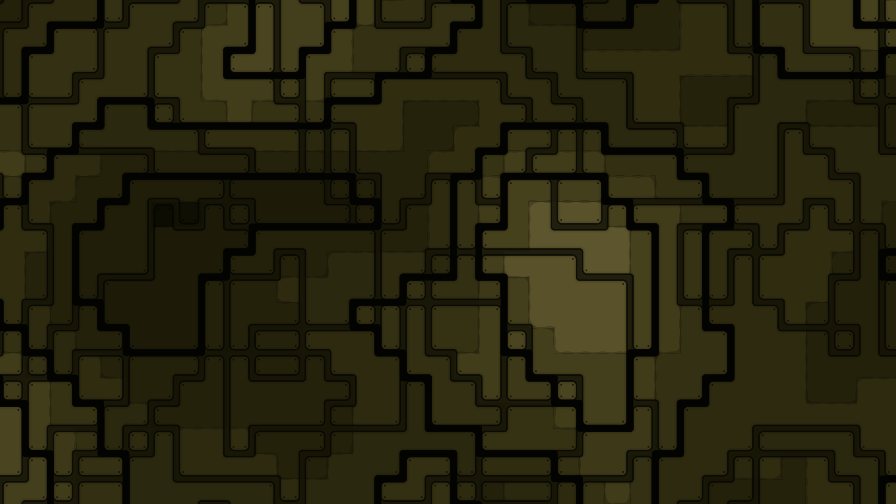
Reproduce this pattern procedurally as a Shadertoy shader.

```glsl
// Dark olive armour plates on a square grid, merged into stepped, maze-like shapes.
// Two layered-sine fields are quantised per cell; a groove runs wherever neighbouring
// levels differ: black trenches from the terrain, narrow channels from the maze.

const float ROWS = 20.0;           // grid cells along the canvas height
const float TERRAIN_FREQ = 0.30;   // radians per cell
const float MAZE_FREQ = 0.46;
const float TRENCH_STEP = 1.0;     // terrain rise between black trenches
const float CHANNEL_STEP = 0.95;   // maze rise between channels
const float TONE_STEP = 0.5;       // terrain rise between plate tones
const float MAZE_JITTER = 0.2;

// Lengths in cells
const float GROOVE_HALF = 0.135;
const float CORNER_ROUND = 0.30;
const float RIVET_INSET = 0.27;
const float RIVET_RADIUS = 0.035;

const vec3 BLACK  = vec3(0.012, 0.012, 0.004);
const vec3 GROOVE = vec3(0.095, 0.092, 0.022);
const vec3 PIT    = vec3(0.035, 0.035, 0.010);
const vec3 SHADOW = vec3(0.14, 0.13, 0.04);
const vec3 MID    = vec3(0.195, 0.183, 0.07);
const vec3 LIGHT  = vec3(0.255, 0.235, 0.10);
const vec3 BRIGHT = vec3(0.38, 0.35, 0.19);

float hash(vec2 p) {
    vec3 q = fract(p.xyx * 0.1031);
    q += dot(q, q.yzx + 33.33);
    return fract((q.x + q.y) * q.z);
}

// Rotated, warped sine layers, roughly -2 to 2
float layeredSines(vec2 p) {
    const mat2 turn = mat2(0.8, 0.6, -0.6, 0.8);
    float sum = 0.0, amplitude = 0.7;
    for (int i = 0; i < 3; i++) {
        p = turn * p + 0.7 * sin(p.yx * 0.63 + 1.3);
        sum += amplitude * (sin(p.x) + sin(p.y));
        p = p * 1.7 + 4.1;
        amplitude *= 0.45;
    }
    return sum;
}

float terrain(vec2 cell) {
    return layeredSines(cell * TERRAIN_FREQ + vec2(2.4, 7.9));
}

float mazeLevel(vec2 cell) {
    float h = layeredSines(cell * MAZE_FREQ + vec2(31.7, 12.3));
    return floor((h + MAZE_JITTER * (hash(cell + 50.0) - 0.5)) / CHANNEL_STEP);
}

// Levels of own, sideways, vertical and diagonal cell; offset from the shared vertex
float seamDistance(vec4 level, vec2 offset) {
    bool sideX = level.x != level.y, sideY = level.x != level.z;
    if (sideX && sideY) return CORNER_ROUND - length(max(CORNER_ROUND - offset, 0.0));
    if (sideX) return offset.x;
    if (sideY) return offset.y;
    return level.x != level.w ? length(offset) : 1.0;
}

vec3 plateColour(float tone) {
    vec3 colour = mix(SHADOW, MID, smoothstep(-0.8, 0.1, tone));
    colour = mix(colour, LIGHT, smoothstep(0.1, 0.9, tone));
    colour = mix(colour, BRIGHT, smoothstep(1.0, 2.0, tone));
    return mix(PIT, colour, smoothstep(-2.1, -1.0, tone));
}

void mainImage(out vec4 fragColor, in vec2 fragCoord) {
    vec2 p = fragCoord / iResolution.y * ROWS;
    float pixel = ROWS / iResolution.y;
    float aa = 0.6 * pixel;

    // The four cells around the nearest grid vertex
    vec2 own = floor(p);
    vec2 vertex = floor(p + 0.5);
    vec2 offset = abs(p - vertex);
    vec2 toward = 2.0 * (vertex - own) - 1.0;
    vec2 sideways = own + vec2(toward.x, 0.0);
    vec2 vertical = own + vec2(0.0, toward.y);
    vec2 diagonal = own + toward;

    vec4 height = vec4(terrain(own), terrain(sideways), terrain(vertical), terrain(diagonal));
    vec4 maze = vec4(mazeLevel(own), mazeLevel(sideways), mazeLevel(vertical), mazeLevel(diagonal));
    vec4 trench = floor(height / TRENCH_STEP);
    vec4 tones = floor(height / TONE_STEP);
    vec4 plates = maze + 32.0 * trench;

    // Plate face, with a soft dark rim and faint wavy joints between tones
    float d = seamDistance(plates, offset);
    vec3 plate = plateColour((tones.x + 0.5) * TONE_STEP + 0.12 * sin(maze.x * 2.0));
    vec3 colour = plate * mix(0.86, 1.0, smoothstep(GROOVE_HALF, 0.27, d));
    vec2 wobble = 0.018 * sin(p.yx * 9.0) + 0.01;
    float joint = seamDistance(tones, abs(offset - wobble));
    colour *= 1.0 - 0.22 * (1.0 - smoothstep(0.01, 0.02 + aa, joint));

    // Rivets where two grooves meet at a plate corner
    if (plates.x != plates.y && plates.x != plates.z) {
        float rivet = length(offset - RIVET_INSET) - RIVET_RADIUS;
        colour *= 1.0 - 0.65 * (1.0 - smoothstep(-aa, aa, rivet));
    }

    // Channels with dark outlines, then black trenches on top
    vec3 channel = mix(GROOVE, plate * 0.5, 0.4);
    colour = mix(channel, colour, smoothstep(-aa, aa, d - GROOVE_HALF));
    float outline = abs(d - GROOVE_HALF + 0.015);
    colour *= 1.0 - 0.6 * (1.0 - smoothstep(0.015, 0.025 + aa, outline));
    float trenchDistance = seamDistance(trench, offset);
    colour = mix(BLACK, colour, smoothstep(-aa, aa, trenchDistance - GROOVE_HALF));

    fragColor = vec4(colour, 1.0);
}
```
